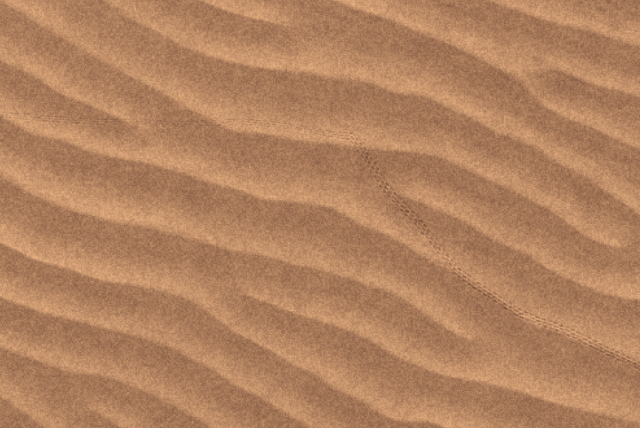
Write a Shadertoy shader that draws this texture.

```glsl
// Wind-blown sand: slanted ripples with sharp bright crests and shaded lee sides,
// crossed by a trail of tiny footprints. Ripples are a warped phase field whose
// forks come from phase dislocations; grain is layered value noise.

const float TAU = 6.2831853;
const vec3 SHADE_SAND = vec3(0.57, 0.40, 0.295);
const vec3 LIT_SAND = vec3(0.86, 0.65, 0.475);
const float RIPPLE_SPACING = 0.145;
const int FORK_COUNT = 8;
const int TRAIL_POINTS = 8;

float hash(vec2 cell) {
    vec3 q = fract(cell.xyx * 0.1031);
    q += dot(q, q.yzx + 33.33);
    return fract((q.x + q.y) * q.z);
}

float noise(vec2 p) {
    vec2 cell = floor(p);
    vec2 f = fract(p);
    vec2 u = f * f * (3.0 - 2.0 * f);
    float low = mix(hash(cell), hash(cell + vec2(1, 0)), u.x);
    float high = mix(hash(cell + vec2(0, 1)), hash(cell + vec2(1, 1)), u.x);
    return mix(low, high, u.y);
}

// Noise centred on zero
float wobble(vec2 p, float frequency) {
    return noise(p * frequency + 17.0) - 0.5;
}

// x: ripple phase growing downhill, y: crest strength, fading at the forks
vec2 rippleField(vec2 p) {
    float height = p.y + 0.62 * p.x - 0.1 * p.x * p.x;
    height += 0.13 * wobble(p, 2.1) + 0.04 * wobble(p, 4.7);
    float phase = -height / RIPPLE_SPACING + 0.1 * wobble(p, 13.0);
    float strength = 1.0;
    for (int i = 0; i < FORK_COUNT; i++) {
        float k = float(i);
        vec2 fork = vec2(1.5 * fract(k * 0.618 + 0.13), (k + 0.5) / float(FORK_COUNT));
        vec2 q = p - fork;
        float turn = mod(k, 2.0) * 2.0 - 1.0;
        phase += turn * atan(q.y, q.x) / TAU;
        strength *= smoothstep(-0.02, 0.07, length(q));
    }
    return vec2(phase, strength);
}

// Slow rise towards the crest, then a quick drop into the lee shade
float rippleLight(float phase, float softness) {
    float f = fract(phase);
    float rise = smoothstep(0.22, 0.95, f);
    float fall = smoothstep(0.98 - softness, 1.0, f);
    return rise * (1.0 - fall);
}

float crestLine(float phase) {
    float offset = (fract(phase) - 0.925) / 0.03;
    return exp(-offset * offset);
}

// x: distance along the trail, y: signed distance across it
vec2 trailCoords(vec2 p) {
    vec2 path[TRAIL_POINTS] = vec2[TRAIL_POINTS](
        vec2(-0.02, 0.73), vec2(0.39, 0.71), vec2(0.57, 0.72), vec2(0.82, 0.684),
        vec2(0.92, 0.54), vec2(1.055, 0.375), vec2(1.21, 0.277), vec2(1.53, 0.125));
    vec2 coords = vec2(0.0);
    float nearest = 1e3;
    float walked = 0.0;
    for (int i = 0; i < TRAIL_POINTS - 1; i++) {
        vec2 a = path[i];
        vec2 span = path[i + 1] - a;
        float len = length(span);
        vec2 dir = span / len;
        vec2 q = p - a;
        float along = clamp(dot(q, dir), 0.0, len);
        float d = length(q - dir * along);
        if (d < nearest) {
            nearest = d;
            coords = vec2(walked + along, d * sign(dir.x * q.y - dir.y * q.x));
        }
        walked += len;
    }
    return coords;
}

// Three staggered rows of small oval dents
float footprints(vec2 p) {
    vec2 trail = trailCoords(p + 0.012 * vec2(wobble(p, 9.0), wobble(p + 5.0, 9.0)));
    float heavy = smoothstep(0.75, 0.9, trail.x);
    float rowWidth = mix(0.005, 0.0075, heavy);
    float row = floor(trail.y / rowWidth + 0.5);
    float stepPos = trail.x / 0.0145 + row * 0.37;
    float jitter = hash(vec2(floor(stepPos), row + 7.0));
    vec2 local = vec2(fract(stepPos) - 0.5, trail.y / rowWidth - row);
    local.y += (jitter - 0.5) * 0.4;
    float dent = 1.0 - smoothstep(0.2, 0.5, length(local * vec2(0.9, 1.0)));
    float inside = 1.0 - step(1.5, abs(row));
    return dent * inside * mix(0.45, 1.0, heavy) * mix(0.5, 1.0, jitter);
}

float sandGrain(vec2 p) {
    float grain = 0.42 * wobble(p, 330.0) + 0.22 * wobble(p, 150.0) + 0.08 * wobble(p, 45.0);
    float speck = smoothstep(0.93, 1.0, noise(p * 120.0 + 60.0));
    return grain + 0.3 * speck;
}

void mainImage(out vec4 fragColor, in vec2 fragCoord) {
    vec2 p = fragCoord / iResolution.y;

    // Ripple shading
    vec2 ripple = rippleField(p);
    float softness = 0.07 + 0.1 * noise(p * 5.0 + 3.0);
    float contrast = ripple.y * (0.85 + 0.5 * wobble(p, 3.3));
    float light = rippleLight(ripple.x, softness);
    float tone = 0.44 + contrast * (0.62 * (light - 0.34) + 0.12 * crestLine(ripple.x));
    tone += 0.12 * wobble(p, 1.7) + 0.09 * wobble(p, 16.0);

    // Fine wind wrinkles towards the upper right
    float wrinkled = smoothstep(1.1, 2.1, p.x + p.y);
    tone += 0.16 * wrinkled * wobble(vec2(p.x + p.y, 3.0 * p.y + p.x), 24.0);

    // Footprint dents with a lit rim
    tone -= 0.5 * footprints(p) - 0.22 * footprints(p + vec2(-0.002, 0.004));

    tone += sandGrain(p);
    fragColor = vec4(mix(SHADE_SAND, LIT_SAND, clamp(tone, -0.25, 1.15)), 1.0);
}
```
